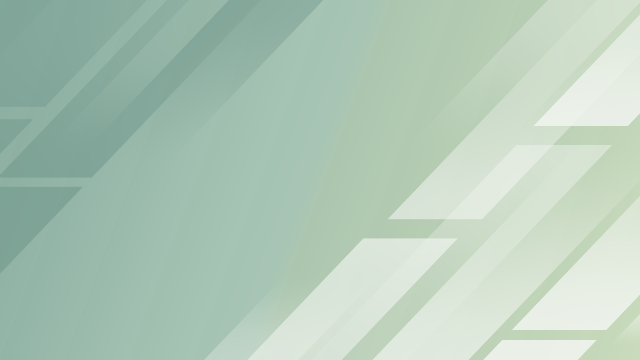
Write a WebGL 1 fragment shader that draws this background.

```glsl
precision highp float;
// Soft sage gradient crossed by slanted translucent panels, dark at upper left and pale at lower right.

uniform vec2 u_resolution;

// The canvas is 9 units tall and 16 units wide at 16:9.
const float CANVAS_HEIGHT = 9.0;
const float PANEL_SLANT = 0.955;   // sideways shift of a panel per unit of height
const float PANEL_WIDTH = 2.36;
const float GLOW_SLANT = 0.37;     // tilt of the background gradient
const float TONE_SPLIT = 6.3;      // where the cool tones meet the warm ones
const float FAR = 30.0;            // beyond every canvas edge

const vec3 DEEP_SAGE = vec3(0.545, 0.685, 0.635);
const vec3 COOL_SAGE = vec3(0.655, 0.770, 0.705);
const vec3 WARM_SAGE = vec3(0.675, 0.775, 0.685);
const vec3 PALE_LIME = vec3(0.785, 0.855, 0.735);
const vec3 SHADE = vec3(0.450, 0.600, 0.555);
const vec3 MIST = vec3(0.950, 0.962, 0.945);

float pixel;

float edge(float d) {
  return clamp(d / pixel + 0.5, 0.0, 1.0);
}

// Slanted strip measured by its crossing with the bottom line, cut at two heights.
float panel(vec2 p, float left, float width, float bottom, float top) {
  float along = p.x - PANEL_SLANT * p.y;
  float sides = edge(along - left) * edge(left + width - along);
  return sides * edge(p.y - bottom) * edge(top - p.y);
}

// Strip broken by a horizontal gap.
float splitPanel(vec2 p, float left, float gapLow, float gapHigh) {
  return panel(p, left, PANEL_WIDTH, -FAR, gapLow)
       + panel(p, left, PANEL_WIDTH, gapHigh, FAR);
}

vec3 background(vec2 p) {
  float t = p.x - GLOW_SLANT * p.y;
  vec3 cool = mix(DEEP_SAGE, COOL_SAGE, smoothstep(-3.5, TONE_SPLIT, t));
  vec3 warm = mix(WARM_SAGE, PALE_LIME, clamp((t - TONE_SPLIT) / 9.5, 0.0, 1.0));
  vec3 color = mix(cool, warm, smoothstep(-0.35, 0.35, t - TONE_SPLIT));
  // Faint broad facets
  return color + 0.006 * (smoothstep(0.0, 1.0, fract(t * 0.62)) - 0.5);
}

vec3 darkPanels(vec3 color, vec2 p) {
  float outer = splitPanel(p, -7.28, 6.02, 6.33);
  float corner = panel(p, -7.28 - PANEL_WIDTH, PANEL_WIDTH, 6.33, FAR);
  float inner = splitPanel(p, -4.42, 4.33, 4.56);
  float upper = panel(p, -2.87, PANEL_WIDTH, -FAR, FAR);
  float streak = panel(p, -3.87, 1.0, -FAR, FAR);

  float depth = mix(0.62, 0.30, smoothstep(4.0, 9.0, p.y));
  color = mix(color, SHADE, outer * depth);
  color = mix(color, SHADE, corner * 0.42);
  color = mix(color, SHADE, inner * depth);
  color = mix(color, SHADE, upper * 0.46 * smoothstep(4.6, 9.0, p.y));
  return mix(color, COOL_SAGE, streak * 0.32 * smoothstep(5.2, 8.0, p.y));
}

vec3 palePanels(vec3 color, vec2 p) {
  // Soft strip lit at both ends
  float veil = panel(p, 5.1, PANEL_WIDTH, -FAR, FAR);
  float veilLight = 0.30 * smoothstep(5.0, 9.0, p.y) + 0.32 * smoothstep(2.3, 0.0, p.y);
  color = mix(color, MIST, veil * veilLight);

  // Left strip, fading as it rises from its gap
  float leftUpper = panel(p, 6.33, PANEL_WIDTH, 3.52, FAR);
  float leftLower = panel(p, 6.18, PANEL_WIDTH, -FAR, 3.04);
  color = mix(color, MIST, leftUpper * mix(0.58, 0.16, smoothstep(3.5, 8.5, p.y)));
  color = mix(color, MIST, leftLower * mix(0.52, 0.66, p.y / 3.04));

  // Middle strip, strongest beside its gap
  float middleUpper = panel(p, 7.75, PANEL_WIDTH, 5.85, FAR);
  float middleLower = panel(p, 7.78, PANEL_WIDTH + 0.03, -FAR, 5.375);
  color = mix(color, MIST, middleUpper * mix(0.82, 0.55, smoothstep(5.8, 9.0, p.y)));
  color = mix(color, MIST, middleLower * mix(0.14, 0.46, smoothstep(1.0, 5.4, p.y)));

  // Wide haze rising from the bottom
  float haze = panel(p, 9.31, PANEL_WIDTH + 0.04, -FAR, FAR);
  color = mix(color, MIST, haze * 0.66 * smoothstep(5.9, 0.0, p.y));

  // Right strip with a narrow gap near the bottom
  float right = splitPanel(p, 12.08, 0.5, 0.75);
  color = mix(color, MIST, right * mix(0.84, 0.40, smoothstep(0.6, 5.0, p.y)));
  float rim = panel(p, 14.9, PANEL_WIDTH, -FAR, FAR);
  return mix(color, MIST, rim * 0.5 * smoothstep(0.3, 1.2, p.y));
}

void main() {
  pixel = CANVAS_HEIGHT / u_resolution.y;
  vec2 p = gl_FragCoord.xy * pixel;
  vec3 color = background(p);
  color = darkPanels(color, p);
  color = palePanels(color, p);
  gl_FragColor = vec4(color, 1.0);
}
```
